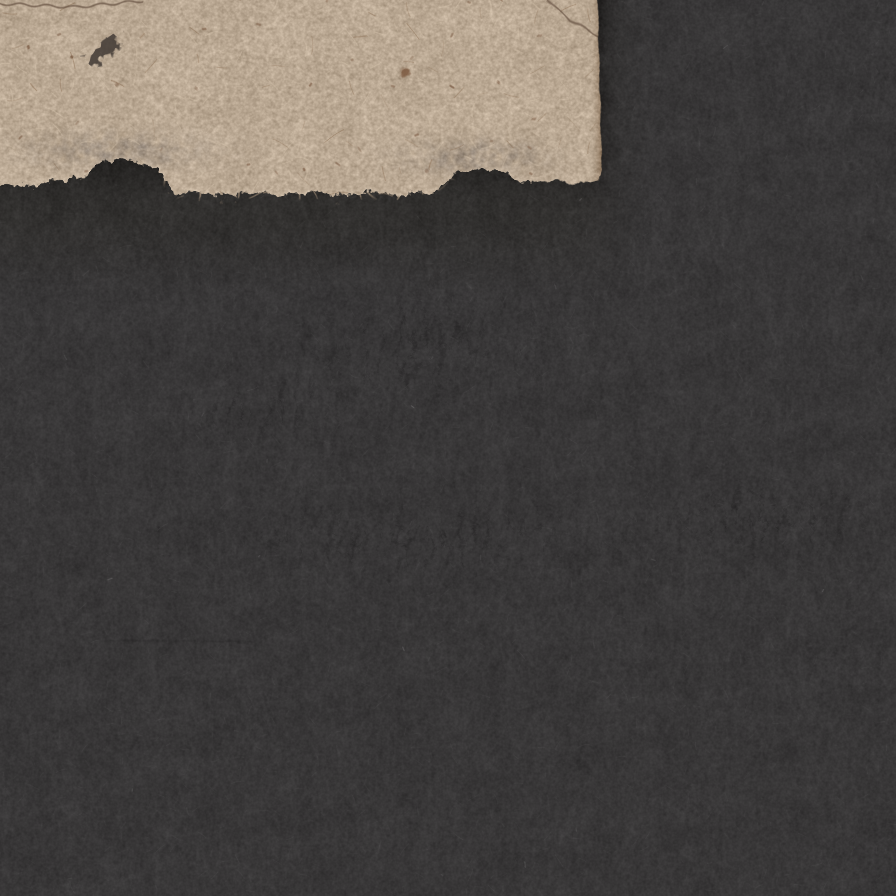
This texture is drawn by a Shadertoy shader. Its source:

```glsl
// Draws a torn scrap of speckled tan paper lying on dark fibrous card.

vec2 hash2(vec2 p) {
    vec3 q = fract(p.xyx * vec3(0.1031, 0.1030, 0.0973));
    q += dot(q, q.yzx + 33.33);
    return fract((q.xx + q.yz) * q.zy);
}

// Cellular noise, centred near zero
float cells(vec2 p) {
    vec2 id = floor(p), f = fract(p);
    float nearest = 4.0;
    for (int y = -1; y <= 1; y++)
    for (int x = -1; x <= 1; x++) {
        vec2 cell = vec2(x, y);
        vec2 r = cell + hash2(id + cell) - f;
        nearest = min(nearest, dot(r, r));
    }
    return sqrt(nearest) - 0.45;
}

// Turned layers of cells, so that no single network shows
float grain(vec2 p) {
    mat2 turn = mat2(0.8, 0.6, -0.6, 0.8);
    vec2 q = turn * p;
    return cells(p) - cells(q * 1.37 + 9.0) + cells(turn * q * 0.61 + 31.0);
}

// Layered, rotated sines for broad mottling, about -1 to 1
float clouds(vec2 p) {
    float sum = 0.0, amp = 0.5;
    for (int i = 0; i < 6; i++) {
        p = mat2(0.8, 0.6, -0.6, 0.8) * p * 1.65 + 1.7;
        p += 0.7 * sin(p.yx * 0.8);
        sum += amp * sin(p.x) * sin(p.y);
        amp *= 0.76;
    }
    return sum;
}

float segment(vec2 p, vec2 a, vec2 b) {
    vec2 pa = p - a, ba = b - a;
    return length(pa - ba * clamp(dot(pa, ba) / dot(ba, ba), 0.0, 1.0));
}

float stroke(float dist, float width, float soft) {
    return 1.0 - smoothstep(width - soft, width + soft, dist);
}

float blob(vec2 p, vec2 centre, vec2 radius) {
    vec2 q = (p - centre) / radius;
    return exp(-dot(q, q));
}

// Randomly turned short hairs of uneven strength, one candidate per cell
float fibres(vec2 p, float scale, float density, float reach, float width, float soft) {
    p = p * scale + 0.18 * sin(p.yx * scale * 2.3);
    vec2 id = floor(p);
    float cover = 0.0;
    for (int y = -1; y <= 1; y++)
    for (int x = -1; x <= 1; x++) {
        vec2 cell = id + vec2(x, y);
        vec2 rnd = hash2(cell + 17.0), pick = hash2(cell + 71.0);
        float angle = 6.283 * pick.y;
        vec2 arm = reach * (0.3 + 0.7 * rnd.x) * vec2(cos(angle), sin(angle));
        vec2 centre = cell + 0.25 + 0.5 * rnd;
        float dist = segment(p, centre - arm, centre + arm);
        cover = max(cover, step(pick.x, density) * (0.3 + 0.7 * rnd.y) * stroke(dist, width, soft * scale));
    }
    return cover;
}

// Height of the torn lower edge, with two bitten notches
float tornEdge(float x) {
    float y = 0.791 + 0.008 * smoothstep(0.03, 0.06, x);
    y += 0.023 * smoothstep(0.085, 0.118, x) - 0.008 * smoothstep(0.13, 0.172, x);
    y -= 0.030 * smoothstep(0.172, 0.198, x);
    y += 0.026 * smoothstep(0.482, 0.512, x) - 0.013 * smoothstep(0.55, 0.59, x);
    return y + 0.0015 * sin(x * 95.0) + 0.001 * sin(x * 233.0 + 1.0);
}

// Positive inside the scrap, with a rounded lower right corner
float paperDepth(vec2 p) {
    float right = mix(0.672, 0.667, (p.y - 0.8) / 0.2) + 0.0006 * sin(p.y * 130.0);
    float rough = 0.005 * cells(p * 75.0) + 0.003 * grain(p * 190.0);
    vec2 inset = vec2(right - p.x + 0.15 * rough, p.y - tornEdge(p.x) + rough * (1.0 - 0.6 * smoothstep(0.58, 0.62, p.x)));
    float radius = 0.012;
    return min(radius - length(max(radius - inset, 0.0)), min(inset.x, inset.y));
}

vec3 cardColour(vec2 p, float px) {
    float tone = 0.013 * clouds(p * 26.0) + 0.011 * clouds(p * vec2(75.0, 48.0) + 4.0);
    tone += 0.024 * grain(p * 240.0) + 0.014 * grain(p * vec2(150.0, 75.0));
    // Worn patches of faint vertical streaks
    float worn = blob(p, vec2(0.28, 0.54), vec2(0.08, 0.03)) + blob(p, vec2(0.46, 0.61), vec2(0.14, 0.06));
    worn += blob(p, vec2(0.46, 0.40), vec2(0.20, 0.04)) + blob(p, vec2(0.85, 0.42), vec2(0.13, 0.04));
    float streak = cells(p * vec2(130.0, 48.0) + 0.5 * clouds(p * 90.0));
    tone -= 0.045 * (0.15 + 0.6 * min(worn, 1.0)) * smoothstep(0.0, 0.4, streak);
    // Scored line and pale hairs
    float score = segment(p, vec2(0.12, 0.285), vec2(0.28, 0.284)) + 0.002 * cells(p * 60.0);
    tone -= 0.028 * stroke(score, 0.001, 2.0 * px);
    tone += 0.040 * fibres(p, 70.0, 0.40, 0.40, 0.02, px);
    tone += 0.14 * fibres(p + 0.37, 26.0, 0.04, 0.07, 0.012, px);
    // Contact shade around the scrap
    float below = smoothstep(0.66, 0.77, p.y) * (1.0 - smoothstep(0.62, 0.74, p.x));
    float beside = exp(-max(p.x - 0.67, 0.0) * 75.0) * smoothstep(0.77, 0.83, p.y);
    return vec3(0.222, 0.216, 0.218) + tone - below * vec3(0.028, 0.028, 0.036) - 0.055 * beside;
}

vec3 paperColour(vec2 p, float depth, float px) {
    vec3 col = vec3(0.728, 0.658, 0.575) + 0.028 * clouds(p * 24.0);
    col += 0.050 * grain(p * vec2(125.0, 165.0)) + 0.062 * grain(p * 235.0);
    // Grey bruising above the notches, then the pale torn rim
    float bruise = blob(p, vec2(0.13, 0.832), vec2(0.09, 0.018)) + blob(p, vec2(0.53, 0.823), vec2(0.07, 0.018));
    col -= bruise * (0.7 + grain(p * 80.0)) * vec3(0.11, 0.095, 0.07);
    col += 0.05 * exp(-depth * 200.0) * (1.0 - smoothstep(0.63, 0.66, p.x));
    col -= vec3(0.18, 0.20, 0.21) * smoothstep(0.660, 0.674, p.x);
    // Embedded hairs and brown flecks
    col = mix(col, vec3(0.50, 0.38, 0.27), 0.6 * fibres(p, 34.0, 0.35, 0.36, 0.012, px));
    col = mix(col, vec3(0.86, 0.79, 0.70), 0.5 * fibres(p + 0.5, 58.0, 0.55, 0.45, 0.03, px));
    col = mix(col, vec3(0.45, 0.32, 0.23), 0.7 * fibres(p + 0.8, 32.0, 0.20, 0.05, 0.04, px));
    float knot = length(p - vec2(0.452, 0.919)) + 0.003 * cells(p * 170.0);
    col = mix(col, vec3(0.46, 0.32, 0.22), 0.8 * stroke(knot, 0.005, 2.0 * px));
    // Dark stain and creases
    float stain = segment(p, vec2(0.105, 0.935), vec2(0.127, 0.952)) + 0.010 * grain(p * 90.0);
    col = mix(col, vec3(0.25, 0.22, 0.20), 0.85 * stroke(stain, 0.006, 2.0 * px));
    vec2 q = p + 0.0015 * sin(p.yx * 210.0);
    float crease = segment(q, vec2(0.0, 0.996), vec2(0.085, 0.992));
    crease = min(crease, segment(q, vec2(0.085, 0.992), vec2(0.16, 0.999)));
    crease = min(crease, segment(q, vec2(0.612, 1.0), vec2(0.635, 0.978)));
    crease = min(crease, segment(q, vec2(0.635, 0.978), vec2(0.669, 0.960)));
    return mix(col, vec3(0.40, 0.32, 0.26), 0.7 * stroke(crease, 0.001, px));
}

void mainImage(out vec4 fragColor, in vec2 fragCoord) {
    vec2 p = fragCoord / iResolution.xy;
    float px = 1.0 / iResolution.y;
    float depth = paperDepth(p);
    vec3 col = cardColour(p, px);
    // Loose fringe hanging below the tear
    float fringe = smoothstep(-0.011, -0.002, depth) * smoothstep(0.17, 0.19, p.x) * (1.0 - smoothstep(0.48, 0.52, p.x));
    col = mix(col, vec3(0.70, 0.61, 0.51), 0.85 * fringe * fibres(p, 62.0, 0.7, 0.65, 0.05, px));
    col = mix(col, paperColour(p, max(depth, 0.0), px), smoothstep(-px, px, depth));
    fragColor = vec4(clamp(col, 0.0, 1.0), 1.0);
}
```
